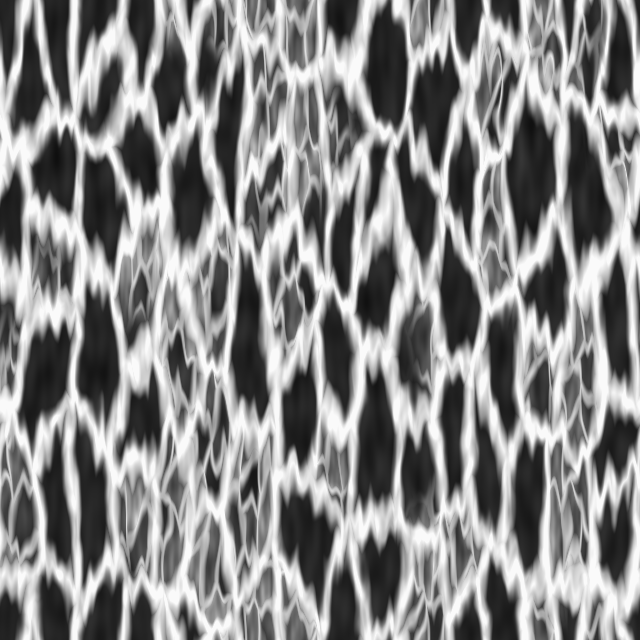
Reproduce this texture procedurally as a three.js fragment shader.

```glsl
// Pale fibrous web stretched upright over dark, spindle-shaped holes.
// Two wrapped Voronoi nets (large holes, fine mesh) are warped by periodic
// gradient noise; stretched noise frays the walls and streaks the fibres.
varying vec2 vUv;

const vec2 HOLE_GRID = vec2(16.0, 5.0);     // even column counts keep the tiling
const vec2 MESH_GRID = vec2(34.0, 11.0);
const vec2 STREAK_GRID = vec2(62.0, 13.0);
const vec2 HAIR_GRID = vec2(120.0, 28.0);
const float JITTER = 0.8;
const float WALL_WIDTH = 0.15;              // half width, in hole cells
const float WALL_SOFTNESS = 0.07;
const float MESH_WIDTH = 0.27;
const float FRAY = 0.07;
const float DENSE_LEVEL = 0.66;             // higher leaves more holes open
const float DARK_TONE = 0.135;
const float FIBRE_TONE = 0.60;
const float CORE_GLOW = 0.30;

vec2 hash2(vec2 p) {
  vec3 q = fract(p.xyx * vec3(0.1031, 0.1030, 0.0973));
  q += dot(q, q.yzx + 33.33);
  return fract((q.xx + q.yz) * q.zy);
}

// Gradient at a lattice corner, wrapped to the period
float corner(vec2 cell, vec2 offset, vec2 f, vec2 period) {
  float angle = 6.28318 * hash2(mod(cell + offset, period) + period.yx).x;
  return dot(vec2(cos(angle), sin(angle)), f - offset);
}

// Periodic gradient noise, about -0.7 to 0.7
float noise(vec2 uv, vec2 period) {
  vec2 p = uv * period;
  vec2 i = floor(p);
  vec2 f = p - i;
  vec2 u = f * f * f * (f * (f * 6.0 - 15.0) + 10.0);
  float low = mix(corner(i, vec2(0.0), f, period),
                  corner(i, vec2(1.0, 0.0), f, period), u.x);
  float high = mix(corner(i, vec2(0.0, 1.0), f, period),
                   corner(i, vec2(1.0), f, period), u.x);
  return mix(low, high, u.y);
}

// Jittered cell centre; odd columns are shifted so hole ends interlock
vec2 site(vec2 cell, vec2 grid) {
  vec2 jitter = (hash2(mod(cell, grid) + 7.0) - 0.5) * JITTER;
  float shift = 0.5 * mod(cell.x, 2.0) - 0.25;
  return cell + 0.5 + jitter + vec2(0.0, shift);
}

// Wrapped Voronoi net: x = distance to the nearest wall, y = random cell id
vec2 net(vec2 uv, vec2 grid) {
  vec2 p = uv * grid;
  vec2 base = floor(p);
  vec2 home = base;
  vec2 toHome = vec2(0.0);
  float nearest = 100.0;
  for (int y = -2; y <= 2; y++) {
    for (int x = -2; x <= 2; x++) {
      vec2 cell = base + vec2(float(x), float(y));
      vec2 r = site(cell, grid) - p;
      float d = dot(r, r);
      if (d < nearest) {
        nearest = d;
        home = cell;
        toHome = r;
      }
    }
  }
  float wall = 10.0;
  for (int y = -2; y <= 2; y++) {
    for (int x = -2; x <= 2; x++) {
      vec2 r = site(home + vec2(float(x), float(y)), grid) - p;
      vec2 across = r - toHome;
      if (dot(across, across) > 0.00001)
        wall = min(wall, dot(0.5 * (r + toHome), normalize(across)));
    }
  }
  return vec2(wall, hash2(mod(home, grid) + 51.0).y);
}

void main() {
  // Fibre streaks and domain warp
  float streak = noise(vUv, STREAK_GRID);
  float hair = noise(vUv, HAIR_GRID);
  float fibre = streak + 0.6 * hair;
  vec2 bend = vec2(0.020 * noise(vUv, vec2(8.0, 5.0)) + 0.007 * noise(vUv, vec2(30.0, 14.0)),
                   0.050 * noise(vUv, vec2(6.0, 4.0)) + 0.045 * noise(vUv, vec2(70.0, 9.0)));
  vec2 uv = vUv + bend;

  // Large holes with frayed walls of varying width
  vec2 hole = net(uv, HOLE_GRID);
  float wall = hole.x + FRAY * fibre;
  float width = WALL_WIDTH + 0.10 * noise(vUv, vec2(9.0, 6.0));
  float web = 1.0 - smoothstep(width - WALL_SOFTNESS, width + WALL_SOFTNESS, wall);
  float core = 1.0 - smoothstep(0.0, width, wall);

  // Fine mesh and thin film fill some of the holes
  vec2 mesh = net(uv + 0.3 * bend.yx, MESH_GRID);
  float strand = 1.0 - smoothstep(0.02, MESH_WIDTH, mesh.x + FRAY * fibre);
  float patchiness = hole.y + 0.7 * noise(vUv, vec2(4.0, 3.0));
  float dense = smoothstep(DENSE_LEVEL - 0.08, DENSE_LEVEL + 0.08, patchiness);
  float film = 0.8 * mesh.y * (0.9 + 0.6 * fibre);
  float cover = clamp(max(web, dense * max(strand, film)), 0.0, 1.0);

  // Tones
  float dark = DARK_TONE + 0.07 * streak + 0.07 * noise(vUv, vec2(40.0, 18.0));
  float light = FIBRE_TONE + CORE_GLOW * core + 0.16 * strand + 0.26 * fibre;
  float tone = mix(dark, light, cover);
  gl_FragColor = vec4(vec3(clamp(tone, 0.06, 0.98)), 1.0);
}
```
